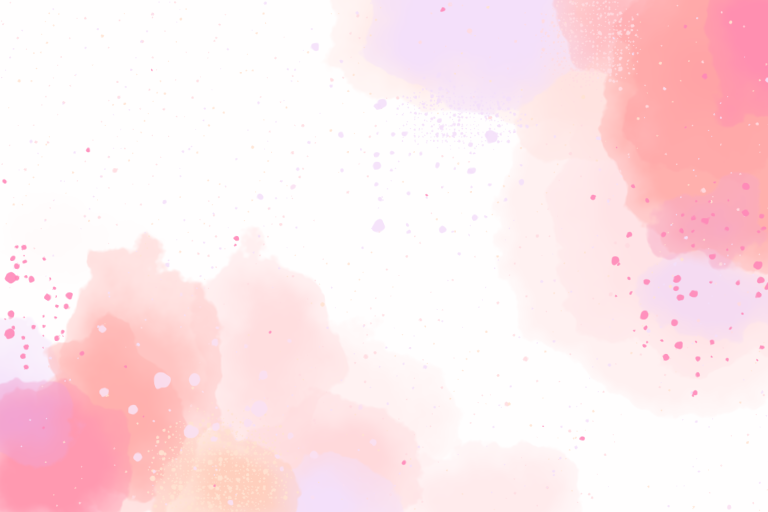
Write a Shadertoy shader that draws this background.

```glsl
// Watercolour washes in blush, coral and lilac fill two opposite corners of white paper.
// Each wash is an ellipse with a noise-torn rim and a softer inner pool of pigment;
// hashed grids of droplets scatter the larger splashes and the fine speckle.

float hash(vec2 p) {
    return fract(sin(dot(p, vec2(127.1, 311.7))) * 43758.5453);
}

float noise(vec2 p) {
    vec2 i = floor(p), f = fract(p);
    f = f * f * (3.0 - 2.0 * f);
    return mix(mix(hash(i), hash(i + vec2(1, 0)), f.x),
               mix(hash(i + vec2(0, 1)), hash(i + vec2(1, 1)), f.x), f.y);
}

float fbm(vec2 p) {
    float sum = 0.0, amp = 0.5;
    for (int i = 0; i < 5; i++) {
        sum += amp * noise(p);
        p = mat2(1.6, 1.2, -1.2, 1.6) * p + 7.3;
        amp *= 0.5;
    }
    return sum;
}

// Lays one pool of pigment over the paper
void wash(inout vec3 paper, vec2 p, vec2 centre, vec2 radius, float soft, vec3 tint) {
    float d = (length((p - centre) / radius) - 1.0) * min(radius.x, radius.y);
    d += (fbm(p * 9.0 + centre * 31.0) - 0.48) * 0.13;
    float aa = 1.0 / iResolution.y;
    float rim = smoothstep(aa, -aa - 0.006, d);
    float pool = smoothstep(0.0, -soft, d);
    paper = mix(paper, tint, 0.45 * rim + 0.55 * pool);
}

// Droplets on a jittered grid, thinning out towards the rim of an ellipse
void splatter(inout vec3 paper, vec2 p, vec2 centre, vec2 radius,
              float cells, float density, vec3 tint) {
    vec2 q = p * cells + (noise(p * cells * 5.0) - 0.5) * 0.1;
    vec2 id = floor(q);
    vec2 seed = id + centre * 17.0;
    float falloff = 1.0 - length(((id + 0.5) / cells - centre) / radius);
    float present = step(hash(seed), density * smoothstep(0.0, 0.5, falloff));
    vec2 drop = 0.3 + 0.4 * vec2(hash(seed + 3.1), hash(seed + 8.7));
    float size = mix(0.06, 0.29, pow(hash(seed + 5.3), 2.0));
    float aa = cells / iResolution.y;
    float d = length(q - id - drop) - size;
    paper = mix(paper, tint, present * smoothstep(aa, -aa, d) * 0.9);
}

void mainImage(out vec4 fragColor, in vec2 fragCoord) {
    vec2 p = fragCoord / iResolution.xy * vec2(1.5, 1.0);
    vec3 col = vec3(1.0, 0.997, 0.997);
    vec3 lilac = vec3(0.957, 0.878, 0.98);
    vec3 blush = vec3(1.0, 0.89, 0.9);
    vec3 coral = vec3(1.0, 0.69, 0.68);
    vec3 magenta = vec3(1.0, 0.53, 0.72);

    // Upper right: pale veils and lilac
    wash(col, p, vec2(1.33, 0.57), vec2(0.36, 0.38), 0.05, vec3(1.0, 0.945, 0.945));
    wash(col, p, vec2(1.38, 0.60), vec2(0.31, 0.34), 0.14, blush);
    wash(col, p, vec2(1.02, 0.98), vec2(0.37, 0.23), 0.09, vec3(1.0, 0.92, 0.91));
    wash(col, p, vec2(1.18, 0.83), vec2(0.17, 0.15), 0.12, vec3(1.0, 0.89, 0.88));
    wash(col, p, vec2(0.93, 1.00), vec2(0.23, 0.20), 0.09, lilac);

    // Upper right: coral body with a hot corner
    wash(col, p, vec2(1.22, 0.96), vec2(0.14, 0.13), 0.10, vec3(1.0, 0.74, 0.76));
    wash(col, p, vec2(1.46, 0.81), vec2(0.27, 0.34), 0.08, coral);
    wash(col, p, vec2(1.38, 0.85), vec2(0.16, 0.21), 0.18, vec3(1.0, 0.64, 0.65));
    wash(col, p, vec2(1.50, 0.91), vec2(0.12, 0.16), 0.07, vec3(1.0, 0.56, 0.69));
    wash(col, p, vec2(1.39, 0.42), vec2(0.14, 0.10), 0.05, vec3(0.96, 0.86, 0.95));
    wash(col, p, vec2(1.41, 0.55), vec2(0.11, 0.09), 0.10, vec3(0.97, 0.66, 0.77));

    // Lower left: pale veils spreading along the bottom
    wash(col, p, vec2(0.10, 0.53), vec2(0.17, 0.09), 0.08, vec3(1.0, 0.985, 0.985));
    wash(col, p, vec2(0.62, 0.17), vec2(0.26, 0.20), 0.06, vec3(1.0, 0.95, 0.95));
    wash(col, p, vec2(0.94, 0.02), vec2(0.19, 0.13), 0.08, vec3(1.0, 0.92, 0.925));
    wash(col, p, vec2(0.51, 0.31), vec2(0.15, 0.21), 0.11, vec3(1.0, 0.87, 0.875));
    wash(col, p, vec2(0.66, 0.09), vec2(0.17, 0.13), 0.11, vec3(1.0, 0.85, 0.86));
    wash(col, p, vec2(0.64, 0.01), vec2(0.17, 0.10), 0.09, lilac);
    wash(col, p, vec2(0.02, 0.24), vec2(0.13, 0.12), 0.12, lilac);

    // Lower left: salmon body, peach pool and hot corner
    wash(col, p, vec2(0.27, 0.23), vec2(0.17, 0.27), 0.11, vec3(1.0, 0.77, 0.76));
    wash(col, p, vec2(0.43, 0.05), vec2(0.15, 0.14), 0.10, vec3(1.0, 0.81, 0.74));
    wash(col, p, vec2(0.23, 0.17), vec2(0.14, 0.18), 0.09, coral);
    wash(col, p, vec2(0.10, 0.07), vec2(0.15, 0.16), 0.08, vec3(1.0, 0.60, 0.69));
    wash(col, p, vec2(0.04, 0.17), vec2(0.11, 0.09), 0.10, vec3(0.95, 0.64, 0.82));

    // Fine speckle, three scales deep
    for (int i = 0; i < 3; i++) {
        float cells = 55.0 + 37.0 * float(i);
        splatter(col, p, vec2(1.15, 0.92), vec2(0.12, 0.13), cells, 0.6, vec3(1.0, 0.86, 0.88));
        splatter(col, p, vec2(0.43, 0.08), vec2(0.17, 0.14), cells, 0.7, vec3(1.0, 0.89, 0.82));
        splatter(col, p, vec2(0.90, 0.77), vec2(0.16, 0.08), cells, 0.6, lilac);
    }

    // Larger splashes, two sizes each
    for (int i = 0; i < 2; i++) {
        float cells = 17.0 + 15.0 * float(i);
        splatter(col, p, vec2(1.36, 0.46), vec2(0.21, 0.27), cells, 0.45, magenta);
        splatter(col, p, vec2(0.05, 0.40), vec2(0.12, 0.14), cells * 1.6, 0.4, magenta);
        splatter(col, p, vec2(0.84, 0.68), vec2(0.22, 0.20), cells, 0.4, lilac);
        splatter(col, p, vec2(0.45, 0.20), vec2(0.36, 0.24), cells, 0.25, vec3(0.98, 0.88, 0.95));
    }
    fragColor = vec4(col, 1.0);
}
```
